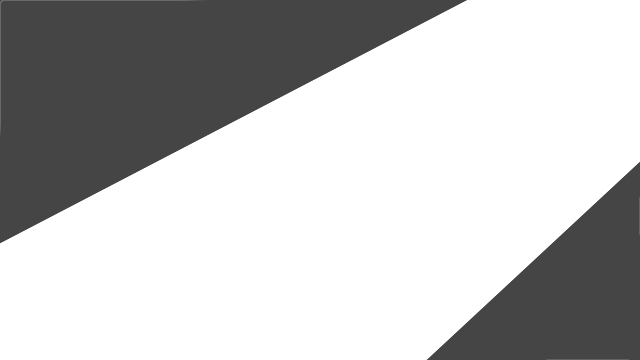
Write a Shadertoy shader that draws this background.

```glsl
const vec2 CANVAS = vec2(16.0 / 9.0, 1.0);
const vec3 PAPER = vec3(1.0);
const vec3 CHARCOAL = vec3(0.272);
const vec3 RIM = vec3(0.42);

// Signed distance to the line through a and b, positive on its left side
float lineSide(vec2 p, vec2 a, vec2 b) {
    vec2 along = normalize(b - a);
    return dot(p - a, vec2(-along.y, along.x));
}

float segmentDistance(vec2 p, vec2 a, vec2 b) {
    vec2 ab = b - a;
    return length(p - a - ab * clamp(dot(p - a, ab) / dot(ab, ab), 0.0, 1.0));
}

float roundedBox(vec2 p, vec2 halfSize, float radius) {
    vec2 q = abs(p) - halfSize + radius;
    return length(max(q, 0.0)) + min(max(q.x, q.y), 0.0) - radius;
}

float coverage(float d, float pixel) {
    return smoothstep(-0.5 * pixel, 0.5 * pixel, d);
}

float stroke(float d, float width, float pixel) {
    return 1.0 - smoothstep(width - 0.5 * pixel, width + 0.5 * pixel, d);
}

void mainImage(out vec4 fragColor, in vec2 fragCoord) {
    vec2 p = fragCoord / iResolution.xy * CANVAS;
    float pixel = 1.0 / iResolution.y;

    // Dark wedges above and below the diagonal band
    float upper = lineSide(p, vec2(0.0, 0.324), vec2(1.298, 1.0));
    float lower = -lineSide(p, vec2(1.185, 0.0), vec2(CANVAS.x, 0.551));
    float wedges = coverage(max(upper, lower), pixel);

    // Faint rounded rim, fading away from the upper left corner
    float frame = abs(roundedBox(p - 0.5 * CANVAS, 0.5 * CANVAS, 0.014));
    float reach = (1.0 - smoothstep(0.5, 0.59, p.x)) * smoothstep(0.61, 0.66, p.y);
    float rim = stroke(frame, 0.0024, pixel) * reach;

    // Short glints on the right and bottom edges
    float glint = min(
        segmentDistance(p, vec2(CANVAS.x, 0.35), vec2(CANVAS.x, 0.45)),
        segmentDistance(p, vec2(1.52, 0.0), vec2(1.745, 0.0)));
    rim = max(rim, 0.8 * stroke(glint, 0.0024, pixel));

    vec3 wedgeColor = mix(CHARCOAL, RIM, rim);
    fragColor = vec4(mix(PAPER, wedgeColor, wedges), 1.0);
}
```
